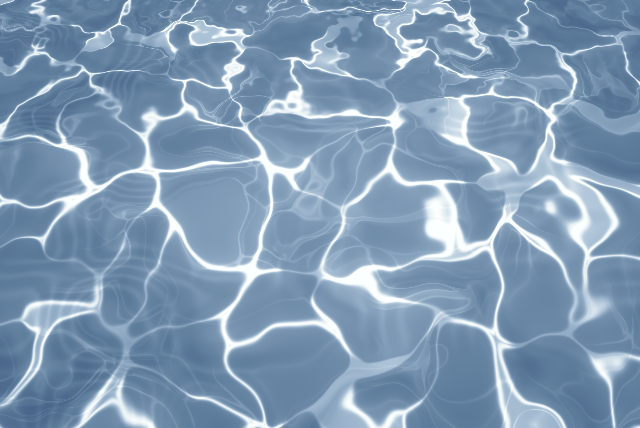
This texture is drawn by a WebGL 2 fragment shader. Its source:

```glsl
#version 300 es
precision highp float;
// Sunlit pool water: a bent net of bright caustic lines over soft blue depth.
// Smooth Voronoi borders give the net, some split into folded ribbons; noise
// adds veils, wisps and ripple rings. Cells shrink and break up to the top.
uniform vec2 u_resolution;
out vec4 fragColor;

const float CELLS = 4.4;          // cells per canvas height, near the bottom
const float RECEDE = 2.2;         // extra density toward the top
const float JITTER = 0.88;        // irregularity of the cells
const float BEND = 0.62;          // broad curving of the net
const float LINE_WIDTH = 0.024;   // half width of a line, in cells
const float LINE_LIGHT = 3.5;
const float RIBBON_WIDTH = 0.12;
const float HALO_LIGHT = 0.95;
const float RIPPLE_LIGHT = 0.55;
const float DEEP_TONE = 1.25;     // tone of the unlit water
const float GLOW_TONE = 2.1;      // added in the bright middle
const vec2 GLOW_CENTER = vec2(0.80, 0.50);
const vec2 GLOW_SIZE = vec2(0.58, 0.46);
const vec3 TONES[8] = vec3[8](
  vec3(0.23, 0.34, 0.49), vec3(0.30, 0.41, 0.55), vec3(0.38, 0.50, 0.62),
  vec3(0.47, 0.58, 0.69), vec3(0.58, 0.68, 0.78), vec3(0.71, 0.79, 0.86),
  vec3(0.89, 0.93, 0.95), vec3(0.99, 1.00, 1.00));

vec2 hash2(vec2 p) {
  vec3 h = fract(p.xyx * vec3(0.1031, 0.1030, 0.0973));
  h += dot(h, h.yzx + 33.33);
  return fract((h.xx + h.yz) * h.zy);
}

float noise(vec2 p) {
  vec2 i = floor(p), f = fract(p);
  f = f * f * f * (f * (f * 6.0 - 15.0) + 10.0);
  float low = mix(hash2(i).x, hash2(i + vec2(1, 0)).x, f.x);
  float high = mix(hash2(i + vec2(0, 1)).x, hash2(i + vec2(1, 1)).x, f.x);
  return mix(low, high, f.y);
}

vec2 drift(vec2 p) { return vec2(noise(p), noise(p + vec2(17.3, 41.7))) - 0.5; }

// Distance to the cell border, rounded where borders meet (negative there).
float borderDistance(vec2 p) {
  vec2 cell = floor(p), f = fract(p), nearCell, nearSite;
  float best = 8.0;
  for (int y = -1; y <= 1; y++)
    for (int x = -1; x <= 1; x++) {
      vec2 g = vec2(x, y);
      vec2 r = g + 0.5 + JITTER * (hash2(cell + g) - 0.5) - f;
      if (dot(r, r) < best) { best = dot(r, r); nearCell = g; nearSite = r; }
    }
  float sum = 0.0;
  for (int y = -2; y <= 2; y++)
    for (int x = -2; x <= 2; x++) {
      vec2 g = nearCell + vec2(x, y);
      vec2 r = g + 0.5 + JITTER * (hash2(cell + g) - 0.5) - f;
      vec2 across = r - nearSite;
      if (dot(across, across) > 1e-5)
        sum += exp(-26.0 * dot(0.5 * (r + nearSite), normalize(across)));
    }
  return -log(max(sum, 1e-12)) / 26.0;
}

// One net of caustics: lines, ribbons, bright joints and a soft halo.
float caustics(vec2 q, float pixel) {
  float d = borderDistance(q);
  float power = mix(0.3, 1.0, smoothstep(0.25, 0.62, noise(q * 1.7 + 5.0)));
  float fold = RIBBON_WIDTH * smoothstep(0.56, 0.85, noise(q * 1.15 + 60.0));
  float width = max(LINE_WIDTH * mix(0.65, 1.25, power), pixel);
  float offset = d - fold;
  float line = exp(-offset * offset / (width * width));
  float inside = smoothstep(pixel, -0.025 - pixel, offset);
  float halo = exp(-9.0 * max(offset, 0.0));
  return LINE_LIGHT * power * line + 1.5 * inside + HALO_LIGHT * power * halo;
}

vec3 toneColor(float tone) {
  vec3 color = TONES[0];
  for (int i = 0; i < 7; i++)
    color = mix(color, TONES[i + 1], clamp(tone - float(i), 0.0, 1.0));
  return color;
}

void main() {
  vec2 p = gl_FragCoord.xy / u_resolution.y;
  float center = 0.5 * u_resolution.x / u_resolution.y;
  float far = smoothstep(0.58, 1.0, p.y);

  // Receding water plane, then broad and fine bending.
  float density = CELLS + RECEDE * p.y * p.y;
  vec2 plane = vec2((p.x - center) * density, p.y * (CELLS + RECEDE * p.y * p.y)) + 30.0;
  float pixel = 1.3 * density / u_resolution.y;
  vec2 q = plane + BEND * drift(plane * 1.2) + 0.16 * drift(plane * 3.1 + 9.0);
  q += far * (0.34 * drift(plane * 3.6 + 80.0) + 0.14 * drift(plane * 8.0));

  // Depth shading with a bright middle and soft veils.
  vec2 g = (p - GLOW_CENTER) / GLOW_SIZE;
  float glow = exp(-dot(g, g));
  float tone = DEEP_TONE + GLOW_TONE * glow;
  vec2 swirl = q + 0.9 * drift(q * 1.6 + 22.0);
  tone += 1.1 * (noise(swirl * 1.3) - 0.5) + 0.6 * (noise(swirl * 3.4) - 0.5);

  // Thin wisps and ripple rings in patches.
  float wisp = 1.0 - abs(2.0 * noise(swirl * vec2(1.5, 2.1) + 13.0) - 1.0);
  tone += 0.8 * pow(wisp, 9.0) * noise(q * 1.4 + 44.0);
  float rings = 0.5 + 0.5 * sin(46.0 * noise(plane * 0.9 + 0.3 * drift(q * 1.5) + 71.0));
  float patches = smoothstep(0.45, 0.75, noise(plane * 0.8 + 7.0));
  tone += RIPPLE_LIGHT * patches * (rings * rings - 0.35);

  // Main net, and a finer faint one that grows toward the top.
  tone += caustics(q, pixel);
  float faint = smoothstep(0.4, 0.75, noise(plane * 0.9 + 33.0));
  vec2 fine = swirl * vec2(1.5, 1.8) + 50.0;
  tone += (0.22 * faint + 0.30 * far * faint) * caustics(fine, 1.7 * pixel);

  fragColor = vec4(toneColor(tone), 1.0);
}
```
